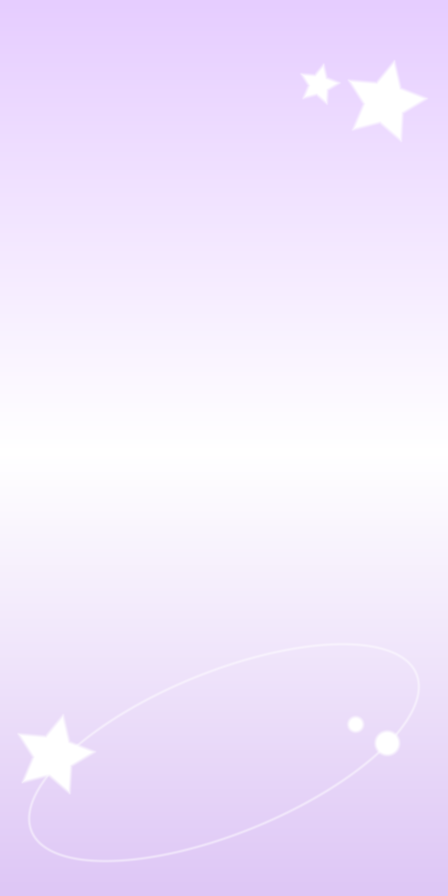
A WebGL 1 fragment shader for this background:

```glsl
precision highp float;
// Soft lilac backdrop fading to white at mid height, with white stars,
// two round dots and a thin tilted orbit ring near the bottom.
// Shapes are signed distance functions in a 1 wide by 2 high space.

uniform vec2 u_resolution;

const vec3 WHITE = vec3(1.0);
const vec3 TOP_LILAC = vec3(0.902, 0.804, 1.0);
const vec3 BOTTOM_LILAC = vec3(0.867, 0.773, 0.961);
const float STAR_TILT = 0.23;
const float SOFT_EDGE = 0.0055;

// Turns a point counterclockwise
vec2 turn(vec2 p, float angle) {
  float c = cos(angle);
  float s = sin(angle);
  return vec2(c * p.x - s * p.y, s * p.x + c * p.y);
}

// Five-pointed star, folded into one half of a single arm
float starDistance(vec2 p, float radius, float innerRatio) {
  vec2 foldA = vec2(0.80902, -0.58779);
  vec2 foldB = vec2(-foldA.x, foldA.y);
  p.x = abs(p.x);
  p -= 2.0 * max(dot(foldA, p), 0.0) * foldA;
  p -= 2.0 * max(dot(foldB, p), 0.0) * foldB;
  p.x = abs(p.x);
  p.y -= radius;
  vec2 side = innerRatio * vec2(-foldA.y, foldA.x) - vec2(0.0, 1.0);
  float h = clamp(dot(p, side) / dot(side, side), 0.0, radius);
  return length(p - side * h) * sign(p.y * side.x - p.x * side.y);
}

// First-order distance to an ellipse outline
float ellipseDistance(vec2 p, vec2 radii) {
  float f = length(p / radii);
  float g = length(p / (radii * radii));
  return f * (f - 1.0) / max(g, 0.0001);
}

// Coverage of a shape, smoothed across its edge
float fill(float dist, float softness) {
  return 1.0 - smoothstep(-softness, softness, dist);
}

float star(vec2 p, vec2 center, float radius) {
  vec2 q = turn(p - center, STAR_TILT);
  return fill(starDistance(q, radius, 0.5), SOFT_EDGE);
}

float dot2d(vec2 p, vec2 center, float radius) {
  return fill(length(p - center) - radius, SOFT_EDGE);
}

float orbit(vec2 p, vec2 center, vec2 radii, float tilt) {
  vec2 q = turn(p - center, -tilt);
  return fill(abs(ellipseDistance(q, radii)) - 0.0025, 0.003);
}

// Lilac at both ends, white in the middle
vec3 backdrop(float height) {
  float fromMiddle = height - 0.495;
  vec3 endColor = fromMiddle > 0.0 ? TOP_LILAC : BOTTOM_LILAC;
  return mix(WHITE, endColor, min(abs(fromMiddle) * 2.0, 1.0));
}

void main() {
  vec2 uv = gl_FragCoord.xy / u_resolution;
  vec2 p = uv * vec2(1.0, 2.0);
  vec3 color = backdrop(uv.y);

  // Faint orbit ring
  float ring = orbit(p, vec2(0.5, 0.320), vec2(0.464, 0.180), 0.388);
  color = mix(color, WHITE, 0.5 * ring);

  // Stars and dots
  float glyphs = star(p, vec2(0.859, 1.772), 0.094);
  glyphs = max(glyphs, star(p, vec2(0.712, 1.811), 0.046));
  glyphs = max(glyphs, star(p, vec2(0.120, 0.314), 0.092));
  glyphs = max(glyphs, dot2d(p, vec2(0.794, 0.383), 0.017));
  glyphs = max(glyphs, dot2d(p, vec2(0.8646, 0.341), 0.027));
  color = mix(color, WHITE, glyphs);

  gl_FragColor = vec4(color, 1.0);
}
```
